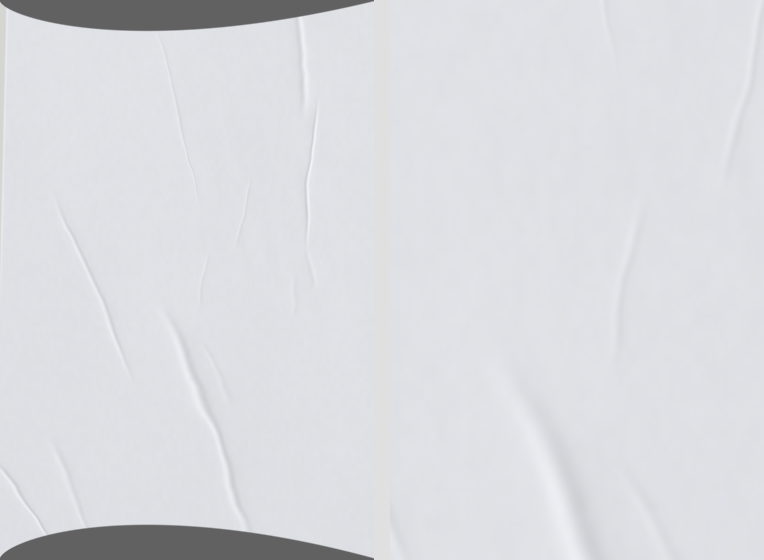
Left: the whole. Right: its middle third, enlarged.
Reproduce this texture procedurally as a Shadertoy shader.

```glsl
#define PAPER vec3(0.872, 0.880, 0.898)
#define BACKDROP vec3(0.380)
#define WALL vec3(0.835, 0.840, 0.825)
#define ASPECT 0.668
#define TOP_SAG 0.161
#define BOTTOM_RISE 0.181
#define GRAIN 0.016
#define WAVINESS 0.014
#define WOBBLE 0.010
#define CREASES 12

float hash(vec2 p) {
    return fract(sin(dot(p, vec2(127.1, 311.7))) * 43758.5453);
}

float noise(vec2 p) {
    vec2 i = floor(p), f = fract(p);
    f = f * f * (3.0 - 2.0 * f);
    return mix(mix(hash(i), hash(i + vec2(1, 0)), f.x),
               mix(hash(i + vec2(0, 1)), hash(i + vec2(1, 1)), f.x), f.y);
}

float fbm(vec2 p) {
    float sum = 0.0, amp = 0.5;
    for (int i = 0; i < 4; i++) {
        sum += amp * noise(p);
        p = p * 2.03 + 17.3;
        amp *= 0.5;
    }
    return sum / 0.9375;
}

// Start and end of each fold, top to bottom
const vec4 foldLine[CREASES] = vec4[](
    vec4(0.274, 0.980, 0.364, 0.600), vec4(0.530, 1.030, 0.544, 0.775),
    vec4(0.570, 0.840, 0.549, 0.535), vec4(0.449, 0.700, 0.412, 0.545),
    vec4(0.374, 0.555, 0.349, 0.440), vec4(0.088, 0.670, 0.247, 0.295),
    vec4(0.275, 0.480, 0.455, -0.02), vec4(-0.02, 0.190, 0.100, 0.000),
    vec4(0.085, 0.230, 0.168, 0.010), vec4(0.548, 0.560, 0.560, 0.475),
    vec4(0.529, 0.515, 0.522, 0.425), vec4(0.355, 0.395, 0.418, 0.260));

// Width, light (negative: lit from the right) and sideways bend
const vec3 foldShape[CREASES] = vec3[](
    vec3(0.0030, 0.036, 0.000), vec3(0.0070, -0.060, 0.000),
    vec3(0.0033, -0.075, -0.010), vec3(0.0030, 0.030, 0.003),
    vec3(0.0040, 0.026, 0.000), vec3(0.0042, 0.058, 0.005),
    vec3(0.0085, 0.066, 0.018), vec3(0.0040, 0.070, 0.008),
    vec3(0.0065, 0.036, 0.004), vec3(0.0045, -0.028, 0.000),
    vec3(0.0050, 0.018, 0.000), vec3(0.0060, 0.022, 0.003));

// Light on one side of a fold, shade on the other, fading at both ends
float crease(vec2 p, vec4 line, vec3 shape, float seed) {
    vec2 along = line.zw - line.xy;
    float len = length(along);
    vec2 dir = along / len, rel = p - line.xy;
    float t = dot(rel, dir) / len;
    if (t < 0.0 || t > 1.0) return 0.0;
    float wander = noise(vec2(p.y * 18.0, seed)) - 0.5;
    wander += 0.3 * (noise(vec2(p.y * 52.0, seed + 7.0)) - 0.5);
    float side = dot(rel, vec2(-dir.y, dir.x));
    side -= shape.z * sin(3.14159 * t) + WOBBLE * wander;
    float width = shape.x * mix(0.65, 1.25, noise(vec2(p.y * 14.0, seed + 3.0)));
    float d = side / width;
    float ridge = exp(-pow(d + 0.6, 2.0) * 1.8);
    float shade = exp(-pow(d - 0.7, 2.0) * 1.8);
    float halo = -d * exp(-d * d * 0.16) * 0.12;
    float fade = smoothstep(0.0, 0.25, t) * (1.0 - smoothstep(0.72, 1.0, t));
    return shape.y * fade * (0.75 * ridge - 0.85 * shade + halo);
}

void mainImage(out vec4 fragColor, in vec2 fragCoord) {
    vec2 p = fragCoord / iResolution.y;
    float u = fragCoord.x / iResolution.x;
    p.x = u * ASPECT;
    float px = 1.0 / iResolution.y;

    // Paper tone, broad waves and fibrous grain
    float light = 0.010 * (p.y - 0.5);
    light += WAVINESS * (fbm(p * vec2(7.0, 4.0)) - 0.5);
    light += GRAIN * (fbm(p * vec2(150.0, 90.0)) - 0.5);

    // Faint upright ripples on the right
    vec2 off = (p - vec2(0.49, 0.66)) / vec2(0.13, 0.26);
    float ripple = fbm(vec2(p.x * 48.0 + p.y * 9.0, p.y * 9.0)) - 0.5;
    light += 0.022 * ripple * exp(-dot(off, off));

    for (int i = 0; i < CREASES; i++)
        light += crease(p, foldLine[i], foldShape[i], float(i) * 13.7);
    vec3 color = PAPER + light;

    // Sliver of wall beside the upper left edge
    float edge = p.x - 0.0115 * (p.y - 0.52) / 0.48;
    color += 0.03 * exp(-pow((edge - 0.002) / 0.002, 2.0)) * smoothstep(0.4, 0.6, p.y);
    color = mix(WALL, color, smoothstep(-px, px, edge));

    // Curved backdrop above and below the sheet
    float bow = pow(u, 0.65) * (1.0 - u);
    float inside = min(1.0 - 0.002 - TOP_SAG * bow - p.y, p.y - 0.003 - BOTTOM_RISE * bow);
    color = mix(BACKDROP, color, smoothstep(-px, px, inside));

    fragColor = vec4(color, 1.0);
}
```
